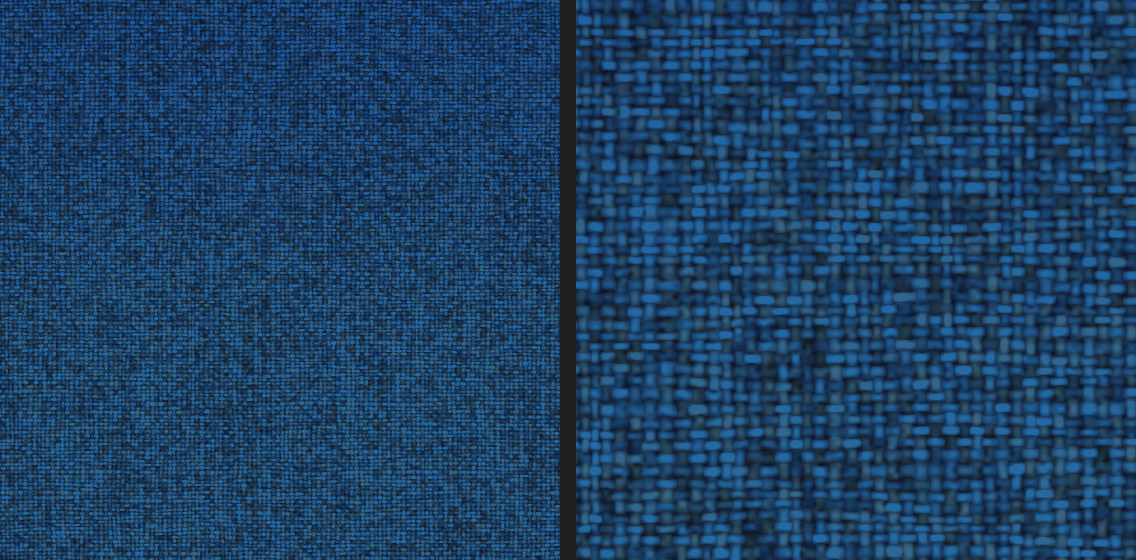
Left: the whole. Right: its middle third, enlarged.
Reproduce this texture procedurally as a WebGL 1 fragment shader.

```glsl
precision highp float;

uniform vec2 u_resolution;

const float PI = 3.14159265;
const vec2 THREADS = vec2(120.0, 138.0);   // warp and weft threads across the canvas
const float WOBBLE = 0.8;                  // thread displacement, in threads
const float FLOAT_VARIATION = 0.48;        // brightness spread between single floats
const float STREAK_VARIATION = 0.17;       // brightness spread along threads
const float CLOUD_VARIATION = 0.06;        // broad soft patches
const float FIBRE_VARIATION = 0.66;        // fine grain on the yarn
const vec2 FIBRE_SCALE = vec2(265.0, 300.0);
const float WEFT_LIGHT = 1.22;
const float WARP_LIGHT = 1.02;

const vec3 GREY_GAP = vec3(0.070, 0.112, 0.155);
const vec3 BLUE_GAP = vec3(0.062, 0.112, 0.215);
const vec3 GREY_YARN = vec3(0.178, 0.335, 0.455);
const vec3 BLUE_YARN = vec3(0.120, 0.350, 0.560);
const vec3 TOP_TINT = vec3(0.84, 0.89, 0.99);
const vec3 BOTTOM_TINT = vec3(1.06, 1.03, 1.00);

float hash(vec2 p) {
  return fract(sin(dot(p, vec2(127.1, 311.7))) * 43758.5453);
}

float noise(vec2 p) {
  vec2 i = floor(p);
  vec2 f = fract(p);
  f = f * f * (3.0 - 2.0 * f);
  return mix(mix(hash(i), hash(i + vec2(1.0, 0.0)), f.x),
             mix(hash(i + vec2(0.0, 1.0)), hash(i + vec2(1.0, 1.0)), f.x), f.y);
}

// Height of a thread: round across its width, arched along its length.
float threadHeight(float across, float along) {
  float roundness = max(cos(PI * across), 0.0);
  float arch = 0.5 + 0.5 * cos(2.0 * PI * along);
  return roundness * (0.15 + 0.85 * arch);
}

void main() {
  vec2 uv = gl_FragCoord.xy / u_resolution;

  // Uneven spacing that varies slowly along each thread, so rows stay straight
  vec2 p = uv * THREADS;
  vec2 drift = vec2(noise(p * vec2(0.40, 0.07)), noise(p * vec2(0.09, 0.40) + 41.0));
  p += WOBBLE * (drift - 0.5);

  // Plain weave: weft and warp floats alternate like a checkerboard
  vec2 thread = floor(p);
  vec2 across = fract(p) - 0.5;
  float weftAlong = 0.5 * (p.x - 0.5 + thread.y);
  float warpAlong = 0.5 * (p.y + 0.5 + thread.x);
  float weft = threadHeight(across.y, weftAlong);
  float warp = threadHeight(across.x, warpAlong);
  float weftOnTop = smoothstep(-0.15, 0.15, weft - warp);

  // Random values for each visible float
  vec2 weftId = vec2(floor(weftAlong + 0.5), thread.y);
  vec2 warpId = vec2(thread.x, floor(warpAlong + 0.5)) + 207.0;
  float shade = mix(hash(warpId), hash(weftId), weftOnTop);
  float dye = mix(0.75 * hash(warpId + 17.0),
                  0.35 + 0.65 * hash(weftId + 17.0), weftOnTop);

  // Streaks along the threads, broad patches and fibre grain
  float streak = noise(p * vec2(0.75, 0.055) + 73.0)
               + 0.7 * noise(p * vec2(0.07, 0.8) + 131.0) - 0.85;
  float cloud = noise(uv * 7.0) + 0.6 * noise(uv * 17.0 + 9.0) - 0.8;
  float fibre = noise(uv * FIBRE_SCALE) - 0.5;

  float light = mix(warp * WARP_LIGHT, weft * WEFT_LIGHT, weftOnTop);
  light *= 1.0 + FLOAT_VARIATION * (shade - 0.5) * 2.0 + STREAK_VARIATION * streak * 2.0;
  light += CLOUD_VARIATION * cloud + FIBRE_VARIATION * fibre;
  light = clamp(light, -0.12, 1.22);

  // Dyed yarn over dark gaps, bluer and deeper toward the top
  float blueness = smoothstep(0.12, 0.70, dye);
  vec3 gap = mix(GREY_GAP, BLUE_GAP, blueness);
  vec3 yarn = mix(GREY_YARN, BLUE_YARN, blueness);
  vec3 color = mix(gap, yarn, light);
  color *= mix(BOTTOM_TINT, TOP_TINT, smoothstep(0.35, 1.0, uv.y));

  gl_FragColor = vec4(clamp(color, 0.0, 1.0), 1.0);
}
```
